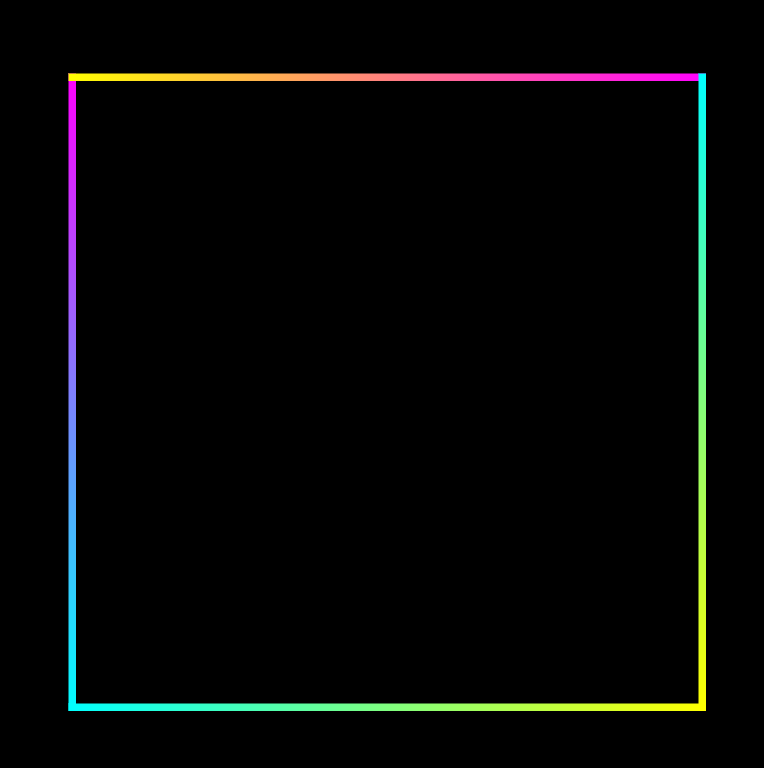
Write a WebGL 2 fragment shader that draws this background.

```glsl
#version 300 es
precision highp float;
// A thin square frame on black, set slightly off the canvas centre.
// Each side is a box distance function filled with a linear gradient;
// sides are layered in order, so later ones own the shared corners.

uniform vec2 u_resolution;
out vec4 outColor;

// Lengths are fractions of the canvas height
const vec2 FRAME_OFFSET = vec2(3.5, -5.5) / 512.0;
const float FRAME_HALF = 212.5 / 512.0;
const float BAR_HALF = 2.5 / 512.0;

const vec3 BACKGROUND = vec3(0.0);
const vec3 YELLOW = vec3(1.0, 1.0, 0.0);
const vec3 MAGENTA = vec3(1.0, 0.0, 1.0);
const vec3 CYAN = vec3(0.0, 1.0, 1.0);

float boxDistance(vec2 p, vec2 halfSize) {
    vec2 q = abs(p) - halfSize;
    return length(max(q, 0.0)) + min(max(q.x, q.y), 0.0);
}

// Coverage of a bar lying along x, shifted across to the given height
float barCoverage(vec2 p, float height, float pixel) {
    float d = boxDistance(p - vec2(0.0, height), vec2(FRAME_HALF, BAR_HALF));
    return clamp(0.5 - d / pixel, 0.0, 1.0);
}

void main() {
    float pixel = 1.0 / u_resolution.y;
    vec2 p = (gl_FragCoord.xy - 0.5 * u_resolution) * pixel - FRAME_OFFSET;

    // Gradient position along both axes of the frame
    vec2 t = clamp(0.5 + 0.5 * p / FRAME_HALF, 0.0, 1.0);
    float side = FRAME_HALF - BAR_HALF;

    // Left, bottom, top, right: the order decides the corner colours
    vec3 color = BACKGROUND;
    color = mix(color, mix(CYAN, MAGENTA, t.y), barCoverage(p.yx, -side, pixel));
    color = mix(color, mix(CYAN, YELLOW, t.x), barCoverage(p, -side, pixel));
    color = mix(color, mix(YELLOW, MAGENTA, t.x), barCoverage(p, side, pixel));
    color = mix(color, mix(YELLOW, CYAN, t.y), barCoverage(p.yx, side, pixel));

    outColor = vec4(color, 1.0);
}
```
